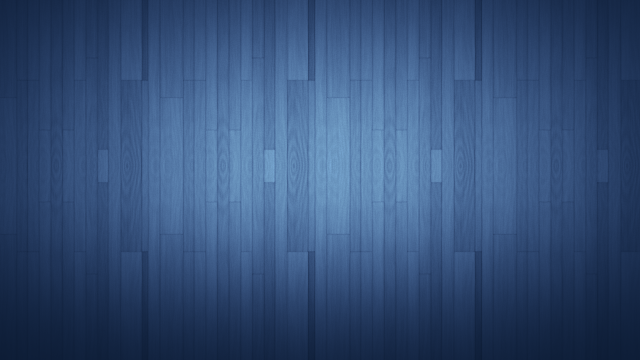
Write a Shadertoy shader that draws this texture.

```glsl
// Blue wooden planks with mirrored grain, lit by a soft wide glow.

const int PLANKS = 13;

// Plank edges as fractions of one repeat of the floor
const float EDGE[14] = float[14](0.0, 0.14, 0.205, 0.275, 0.345, 0.415, 0.485,
                                 0.555, 0.625, 0.69, 0.765, 0.89, 0.93, 1.0);
// Height of each board end above the mirror line
const float JOINT[13] = float[13](0.19, 0.238, 0.238, 0.1, 0.6, 0.1, 0.238,
                                  0.3, 0.046, 0.6, 0.238, 0.238, 0.6);
// Relative brightness of the central boards
const float TONE[13] = float[13](0.05, -0.05, 0.0, 0.06, -0.05, 0.05, 0.03,
                                 -0.03, 0.07, 0.0, -0.11, -0.01, 0.03);

float hash(vec2 p) {
    return fract(sin(dot(p, vec2(127.1, 311.7))) * 43758.5453);
}

float noise(vec2 p) {
    vec2 i = floor(p), f = fract(p);
    f = f * f * (3.0 - 2.0 * f);
    return mix(mix(hash(i), hash(i + vec2(1, 0)), f.x),
               mix(hash(i + vec2(0, 1)), hash(i + vec2(1, 1)), f.x), f.y);
}

// Arched growth rings around an eye, x across the board and y along it
float rings(vec2 p, float seed) {
    float warp = noise(vec2(p.x * 70.0 + seed, p.y * 14.0)) - 0.5;
    float r = length(vec2(p.x / 0.009, 2.2 * log(1.0 + p.y / 0.04)));
    return sin(r * 7.0 + warp * 5.0) - 1.6 * exp(-r * r * 2.5);
}

// Fine streaks running along the board
float streaks(vec2 p, float seed) {
    float bend = noise(vec2(p.x * 30.0 + seed, p.y * 9.0)) * 0.012;
    float x = p.x + bend;
    return 0.5 * noise(vec2(x * 170.0 + seed, p.y * 6.0))
         + 0.3 * noise(vec2(x * 420.0 - seed, p.y * 22.0))
         + 0.2 * noise(vec2(x * 600.0, p.y * 110.0 + seed)) - 0.5;
}

vec3 blueRamp(float t) {
    vec3 c = mix(vec3(0.03, 0.085, 0.17), vec3(0.42, 0.59, 0.75), t);
    c.b += 0.2 * max(t * (1.0 - t), 0.0);
    return c;
}

void mainImage(out vec4 fragColor, in vec2 fragCoord) {
    vec2 uv = fragCoord / iResolution.xy;
    float pixel = 1.0 / iResolution.y;
    float height = uv.y - 0.539;
    float y = abs(height);

    // Find the plank inside the repeat
    const float period = 0.463;
    float f = fract((uv.x - 0.25) / 0.2604);
    int id = 0;
    for (int i = 1; i < PLANKS; i++) {
        if (f >= EDGE[i]) id = i;
    }
    float left = EDGE[id], right = EDGE[id + 1];
    float x = (f - 0.5 * (left + right)) * period;
    float seam = min(f - left, right - f) * period;

    // Each plank is a central board with another beyond its end
    float outer = smoothstep(-pixel, pixel, y - JOINT[id]);
    float board = float(id) + 20.0 * step(JOINT[id], y);
    float seed = 50.0 * hash(vec2(board, 3.0));
    float outerTone = 0.22 * (hash(vec2(float(id), 8.0)) - 0.6);
    if (id == 11) outerTone = -0.25;
    float tone = mix(TONE[id], outerTone, outer);

    // Grain: strong eyes on a few boards, faint arches on the rest
    bool figured = id == 4 || id == 10;
    float shift = figured ? (id == 10 ? 0.011 : 0.0)
                          : 0.03 * (hash(vec2(board, 5.0)) - 0.5);
    float figure = rings(vec2(x + shift, y), seed);
    float strength = figured ? 0.06 : 0.025;
    tone += figure * strength * exp(-y * 3.0);
    tone += 0.22 * streaks(vec2(x, y), seed);
    tone += 0.05 * (hash(floor(uv * vec2(768.0, 432.0))) - 0.5);

    // Dark seams between planks and across their ends
    tone -= 0.17 * (1.0 - smoothstep(0.0, 0.0015 + pixel, seam));
    tone -= 0.12 * (1.0 - smoothstep(0.0, 0.001 + pixel, abs(y - JOINT[id])));

    // Wide glow, falling off faster below the mirror line
    float reach = height > 0.0 ? 0.46 : 0.36;
    float across = (uv.x - 0.5) / 0.43;
    float along = height / reach;
    float light = 0.03 + 0.97 * exp(-across * across - along * along);

    fragColor = vec4(clamp(blueRamp(light * (1.0 + tone)), 0.0, 1.0), 1.0);
}
```
